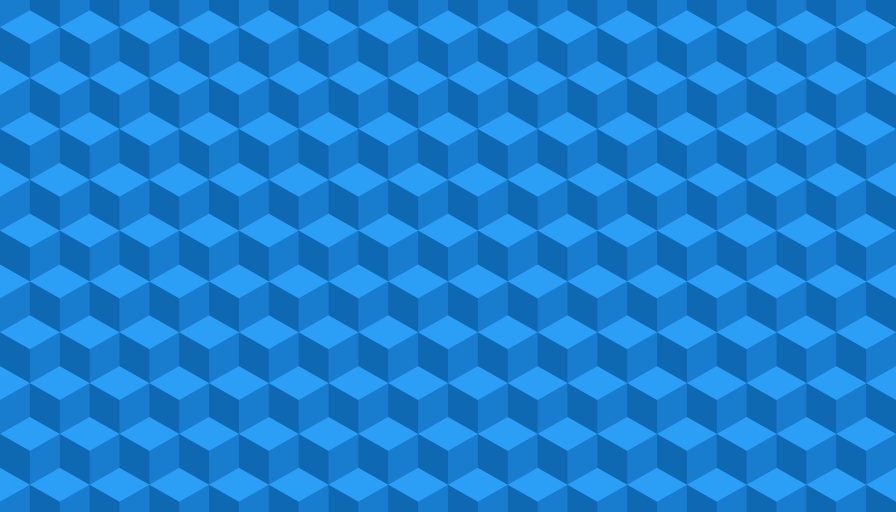
Write a WebGL 1 fragment shader that draws this pattern.

```glsl
precision highp float;

uniform vec2 u_resolution;

#define CUBES_ACROSS 15.0
#define ROW_STEP 0.851
#define EDGE_PIXELS 1.1
#define TOP_COLOR vec3(0.167, 0.620, 0.965)
#define LEFT_COLOR vec3(0.060, 0.410, 0.700)
#define RIGHT_COLOR vec3(0.095, 0.485, 0.810)

// Coverage of the region where the signed distance is negative.
float coverage(float dist, float edge) {
  return 1.0 - smoothstep(-0.5 * edge, 0.5 * edge, dist);
}

// p is measured in cube widths; each row strip runs between top-face centres.
vec3 cubePattern(vec2 p, float edge) {
  float row = floor(p.y / ROW_STEP + 0.5);
  float across = fract(p.x + 0.5 * mod(row, 2.0)) - 0.5;
  float side = abs(across);
  float depth = (row + 0.5) * ROW_STEP - p.y;
  float halfTop = ROW_STEP / 3.0;

  // Lower half of this row's tops, upper half of the next row's tops.
  float upper = depth - halfTop * (1.0 - 2.0 * side);
  float lower = ROW_STEP - depth - halfTop * 2.0 * side;
  float topDist = min(upper, lower) / length(vec2(1.0, 2.0 * halfTop));

  // Vertical edges alternate between the left and right faces.
  float leftDist = sign(across) * min(side, 0.5 - side);

  vec3 walls = mix(RIGHT_COLOR, LEFT_COLOR, coverage(leftDist, edge));
  return mix(walls, TOP_COLOR, coverage(topDist, edge));
}

void main() {
  float scale = CUBES_ACROSS / u_resolution.x;
  vec2 p = (gl_FragCoord.xy - vec2(0.0, 0.5 * u_resolution.y)) * scale;
  gl_FragColor = vec4(cubePattern(p, EDGE_PIXELS * scale), 1.0);
}
```
